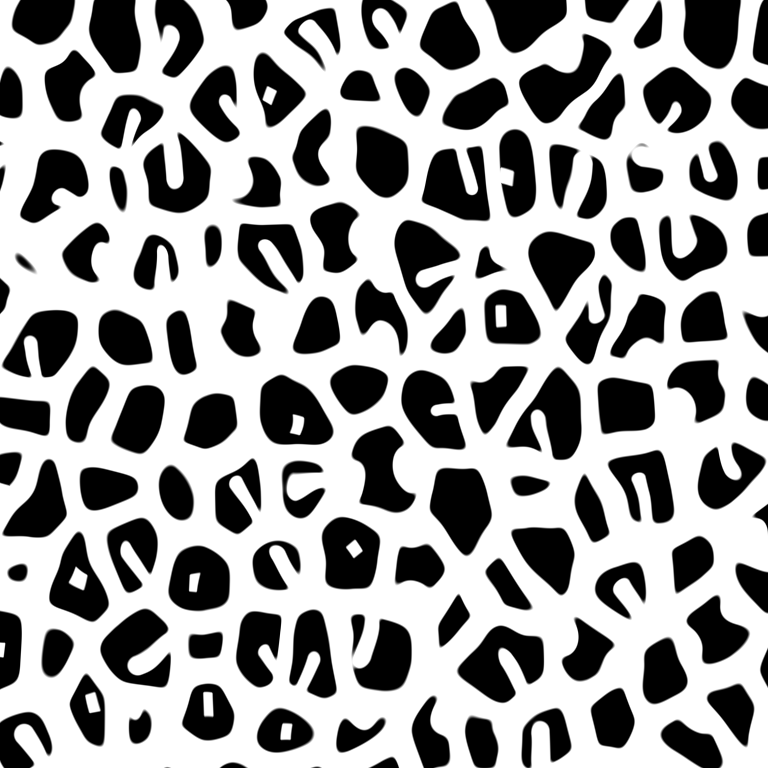
Write a three.js fragment shader that draws this pattern.

```glsl
#define GRID vec2(11.4, 9.7)
#define JITTER 0.72
#define WEIGHT 0.34
#define GAP 0.118
#define GAP_VARY 0.14
#define WARP 0.15
#define WARP_FREQ 2.3
#define NOTCH_WIDTH 0.085
#define SOFT 0.0014

varying vec2 vUv;

const vec3 INK = vec3(0.0);
const vec3 GROUND = vec3(1.0);

vec2 hash2(vec2 p) {
  vec2 k = vec2(dot(p, vec2(127.1, 311.7)), dot(p, vec2(269.5, 183.3)));
  return fract(sin(k) * 43758.5453);
}

vec2 noise2(vec2 p) {
  vec2 i = floor(p), f = fract(p);
  f = f * f * (3.0 - 2.0 * f);
  vec2 low = mix(hash2(i), hash2(i + vec2(1.0, 0.0)), f.x);
  vec2 high = mix(hash2(i + vec2(0.0, 1.0)), hash2(i + 1.0), f.x);
  return mix(low, high, f.y) - 0.5;
}

float smoothMax(float a, float b, float k) {
  float h = max(k - abs(a - b), 0.0) / k;
  return max(a, b) + 0.25 * h * h * k;
}

// Staggered, jittered seed in xy and its size weight in z
vec3 seedOf(vec2 cell) {
  vec2 offset = 0.5 + JITTER * (hash2(cell) - 0.5);
  offset.x += 0.5 * mod(cell.y, 2.0) - 0.25;
  return vec3(cell + offset, WEIGHT * hash2(cell + 37.0).x);
}

float power(vec2 p, vec3 seed) {
  vec2 d = p - seed.xy;
  return dot(d, d) - seed.z;
}

// Slot that narrows from the middle of the spot outwards
float notch(vec2 q, vec2 dir, float width) {
  float t = clamp(dot(q, dir), -0.06, 1.2);
  return length(q - dir * t) - width * (1.25 - 0.5 * min(t, 0.8));
}

float hole(vec2 q, vec2 size, float angle) {
  float c = cos(angle), s = sin(angle);
  vec2 d = abs(mat2(c, -s, s, c) * q) - size;
  return length(max(d, 0.0)) + min(max(d.x, d.y), 0.0) - 0.02;
}

// Opens the larger spots into hooks, rings and double lobes
float carve(float d, vec2 q, vec2 cell, float size) {
  vec2 kind = hash2(cell + 71.0);
  vec2 vary = hash2(cell + 113.0);
  if (size < 0.3) return d;
  if (kind.x < 0.4) {
    float angle = 1.5708 * (floor(kind.y * 4.0) - 1.0) + 1.1 * (vary.x - 0.5);
    if (kind.y > 0.75) angle = -0.9;
    float width = NOTCH_WIDTH * (0.75 + 0.6 * vary.y);
    return smoothMax(d, -notch(q, vec2(cos(angle), sin(angle)), width), 0.06);
  }
  if (kind.x < 0.53) {
    vec2 halfSize = vec2(0.05, 0.07) + 0.05 * vary;
    return max(d, -hole(q, halfSize, 1.2 * (kind.y - 0.5)));
  }
  if (kind.x < 0.76) {
    float angle = 3.1416 * kind.y;
    vec2 side = vec2(cos(angle), sin(angle)) * 0.46;
    float bites = min(length(q - side), length(q + side * 1.1)) - 0.27;
    return smoothMax(d, -bites, 0.1);
  }
  return d;
}

void main() {
  vec2 p = vUv * GRID + 20.0;
  p += WARP * noise2(p * WARP_FREQ);

  // Owning cell of the weighted Voronoi diagram
  vec2 base = floor(p), owner = base;
  float best = 100.0;
  for (int j = -2; j <= 2; j++) for (int i = -2; i <= 2; i++) {
    vec2 cell = base + vec2(float(i), float(j));
    float d = power(p, seedOf(cell));
    if (d < best) { best = d; owner = cell; }
  }

  // Distance to the cell border, blended so the corners turn round
  vec3 seed = seedOf(owner);
  vec2 look = hash2(owner + 5.0);
  float sharpness = mix(11.0, 32.0, look.x);
  float sum = 0.0;
  for (int j = -2; j <= 2; j++) for (int i = -2; i <= 2; i++) {
    if (i == 0 && j == 0) continue;
    vec3 other = seedOf(owner + vec2(float(i), float(j)));
    float gap = max(length(other.xy - seed.xy), 0.05);
    sum += exp(-sharpness * (power(p, other) - best) / (2.0 * gap));
  }
  float border = -log(max(sum, 1e-9)) / sharpness;

  float d = GAP + GAP_VARY * look.y * look.y * look.y - border;
  d = carve(d, p - seed.xy, owner, seed.z / WEIGHT);

  // Cell units back to canvas units for the edge
  d *= 2.0 / (GRID.x + GRID.y);
  gl_FragColor = vec4(mix(INK, GROUND, smoothstep(-SOFT, SOFT, d)), 1.0);
}
```
